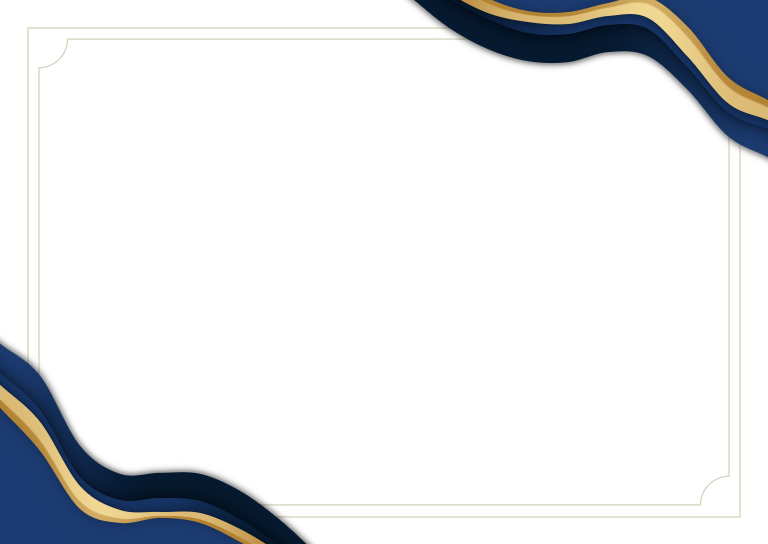
A Shadertoy shader for this background:

```glsl
// A white certificate sheet: a thin double frame with notched corners, and
// layered navy waves with a gold ribbon in two opposite corners.
// Each wave is a smooth spline of heights; layers stack by signed distance.

const vec2 SHEET = vec2(768.0, 543.0);   // design units, y runs downward
const float STEP = 40.0;                 // spacing of the wave heights
const float TOP_START = 408.0;
const float SHADOW_SIZE = 4.0;
const float SHADOW_STRENGTH = 0.42;
const float NOTCH_RADIUS = 28.5;
const float LINE_WIDTH = 1.2;

const vec3 PAPER = vec3(1.0);
const vec3 FRAME = vec3(0.83, 0.81, 0.71);
const vec3 NIGHT = vec3(0.02, 0.10, 0.19);
const vec3 NAVY = vec3(0.085, 0.205, 0.40);
const vec3 ROYAL = vec3(0.11, 0.235, 0.45);
const vec3 GOLD = vec3(0.85, 0.72, 0.45);
const vec3 GOLD_LIGHT = vec3(0.96, 0.87, 0.60);
const vec3 GOLD_DARK = vec3(0.70, 0.51, 0.20);

// Wave heights, from the outer edge inward
const float TOP_OUTER[10] = float[](-5., 27., 49., 61., 62., 52., 56., 90., 136., 157.);
const float TOP_MIDDLE[10] = float[](-30., -2., 19., 33., 34., 25., 29., 68., 112., 129.);
const float TOP_RIBBON[10] = float[](-42., -8., 13., 22., 24., 16., 18., 57., 103., 120.);
const float TOP_INNER[10] = float[](-60., -28., -2., 11., 12., 3., -3., 27., 77., 100.);
const float LOW_OUTER[10] = float[](343., 375., 445., 473., 472., 473., 490., 519., 556., 596.);
const float LOW_MIDDLE[10] = float[](372., 409., 476., 499., 497., 500., 518., 545., 575., 608.);
const float LOW_RIBBON[10] = float[](384., 421., 485., 509., 511., 512., 528., 552., 580., 612.);
const float LOW_INNER[10] = float[](407., 450., 508., 522., 517., 522., 541., 565., 590., 620.);

float cover(float d) {
    return clamp(d * iResolution.x / SHEET.x + 0.5, 0.0, 1.0);
}

// Distance below a Catmull-Rom wave, extended straight past its ends
float waveDistance(vec2 p, float start, float h[10]) {
    float u = (p.x - start) / STEP;
    float uc = clamp(u, 0.0, 9.0);
    int i = min(int(uc), 8);
    float t = uc - float(i);
    float a = h[i], b = h[i + 1];
    float ma = i > 0 ? 0.5 * (b - h[i - 1]) : b - a;
    float mb = i < 8 ? 0.5 * (h[i + 2] - a) : b - a;
    float c2 = 3.0 * (b - a) - 2.0 * ma - mb;
    float c3 = 2.0 * (a - b) + ma + mb;
    float slope = ma + t * (2.0 * c2 + 3.0 * c3 * t);
    float height = a + t * (ma + t * (c2 + t * c3)) + slope * (u - uc);
    return (p.y - height) / length(vec2(1.0, slope / STEP));
}

// Double frame with circular notches cut from the inner rectangle
vec3 drawFrame(vec3 col, vec2 p) {
    vec2 outer = abs(p - vec2(384.0, 272.0)) - vec2(356.0, 244.0);
    vec2 inner = abs(p - vec2(384.0, 271.5)) - vec2(345.0, 232.5);
    float dOuter = max(outer.x, outer.y);
    float dInner = max(max(inner.x, inner.y), NOTCH_RADIUS - length(inner));
    float d = min(abs(dOuter), abs(dInner));
    return mix(col, FRAME, cover(0.5 * LINE_WIDTH - d));
}

// d holds inward distances of the four edges; along is 0 at the wave's tail
vec3 drawCorner(vec3 col, vec4 d, float along) {
    // Soft shadow on the paper
    float s = max(-d.x, 0.0) / SHADOW_SIZE;
    col *= 1.0 - SHADOW_STRENGTH * exp(-s * s * 0.7 - 0.4 * s);

    // Outer band, shaded beneath the middle layer
    vec3 band = mix(NIGHT, ROYAL, smoothstep(0.52, 0.98, along));
    band *= 1.0 - 0.45 * exp(-max(-d.y, 0.0) / 7.0);
    col = mix(col, band, cover(d.x));

    // Middle layer, shaded beneath the ribbon
    vec3 middle = mix(NIGHT, NAVY, smoothstep(0.1, 0.5, along));
    middle *= 1.0 - 0.3 * exp(-max(-d.z, 0.0) / 4.0);
    col = mix(col, middle, cover(d.y));

    // Ribbon with a sheen and a dark folded edge
    float across = d.z / max(d.z - d.w, 0.5);
    float sheen = exp(-pow((along - 0.68) / 0.17, 2.0));
    vec3 gold = mix(GOLD, GOLD_LIGHT, sheen * 0.8);
    gold = mix(gold, GOLD_DARK, smoothstep(0.58, 0.72, across) * (1.0 - 0.5 * sheen));
    gold = mix(GOLD_DARK, gold, smoothstep(0.05, 0.35, along));
    col = mix(col, gold, cover(d.z));

    // Inner field
    vec3 field = ROYAL * (1.0 - 0.15 * exp(-max(d.w, 0.0) / 6.0));
    return mix(col, field, cover(d.w));
}

void mainImage(out vec4 fragColor, in vec2 fragCoord) {
    vec2 uv = fragCoord / iResolution.xy;
    vec2 p = vec2(uv.x, 1.0 - uv.y) * SHEET;
    vec3 col = drawFrame(PAPER, p);

    vec4 top = -vec4(waveDistance(p, TOP_START, TOP_OUTER),
                     waveDistance(p, TOP_START, TOP_MIDDLE),
                     waveDistance(p, TOP_START, TOP_RIBBON),
                     waveDistance(p, TOP_START, TOP_INNER));
    vec4 low = vec4(waveDistance(p, 0.0, LOW_OUTER),
                    waveDistance(p, 0.0, LOW_MIDDLE),
                    waveDistance(p, 0.0, LOW_RIBBON),
                    waveDistance(p, 0.0, LOW_INNER));
    col = drawCorner(col, top, (p.x - TOP_START) / 360.0);
    col = drawCorner(col, low, 1.0 - p.x / 310.0);
    fragColor = vec4(col, 1.0);
}
```
